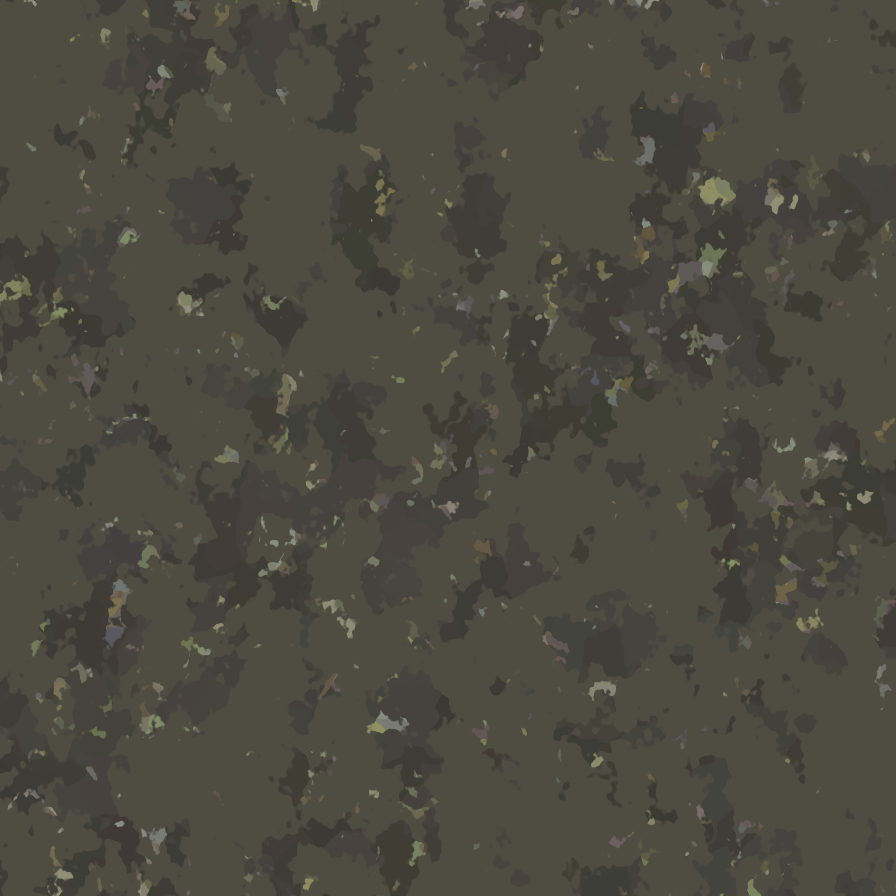
A three.js fragment shader for this pattern:

```glsl
// Weathered olive ground with ragged dark patches and sparse pale flecks.
// Both layers are thresholded fractal gradient noise, gathered by a slow
// cluster noise; soft Voronoi cells give each patch or fleck its own tint.

varying vec2 vUv;

// Colours
const vec3 GROUND       = vec3(0.310, 0.300, 0.260);
const vec3 PATCH_DEEP   = vec3(0.245, 0.236, 0.216);
const vec3 PATCH_LIGHT  = vec3(0.272, 0.261, 0.231);
const vec3 FLECK_DIM    = vec3(0.380, 0.370, 0.305);
const vec3 FLECK_BRIGHT = vec3(0.550, 0.535, 0.455);
const vec3 PATCH_TINT   = vec3(0.022, 0.020, 0.034);
const vec3 FLECK_TINT   = vec3(0.080, 0.070, 0.140);

// Feature frequencies, in cycles per canvas
const vec2  STRETCH      = vec2(1.08, 0.94);
const float CLUSTER_FREQ = 4.0;
const float PATCH_FREQ   = 13.0;
const float FLECK_FREQ   = 25.0;
const float CURL_FREQ    = 46.0;
const float PATCH_CELLS  = 17.0;
const float FLECK_CELLS  = 32.0;

// Coverage thresholds and edge widths, in standard deviations of the noise
const float PATCH_LEVEL   = 0.50;
const float FLECK_LEVEL   = 1.30;
const float PATCH_CLUSTER = 0.55;
const float FLECK_CLUSTER = 0.45;
const float CURL_AMOUNT   = 0.70;
const float PATCH_SOFT    = 0.16;
const float FLECK_SOFT    = 0.26;

const float NOISE_DEVIATION = 0.215;
const float CELL_SHARPNESS  = 45.0;

vec3 hash3(vec2 p) {
  vec3 q = fract(p.xyx * vec3(0.1031, 0.1030, 0.0973));
  q += dot(q, q.yxz + 33.33);
  return fract((q.xxy + q.yzz) * q.zyx);
}

vec2 gradient(vec2 cell) {
  float angle = 6.28319 * hash3(cell).x;
  return vec2(cos(angle), sin(angle));
}

// Gradient noise scaled to unit standard deviation
float noise(vec2 p) {
  vec2 i = floor(p);
  vec2 f = p - i;
  vec2 u = f * f * f * (f * (f * 6.0 - 15.0) + 10.0);
  vec2 e = vec2(1.0, 0.0);
  float low  = mix(dot(gradient(i), f),
                   dot(gradient(i + e.xy), f - e.xy), u.x);
  float high = mix(dot(gradient(i + e.yx), f - e.yx),
                   dot(gradient(i + e.xx), f - e.xx), u.x);
  return mix(low, high, u.y) / NOISE_DEVIATION;
}

// Four rotated octaves, again of unit deviation
float fractal(vec2 p, float gain) {
  float sum = 0.0;
  float power = 0.0;
  float amplitude = 1.0;
  for (int k = 0; k < 4; k++) {
    sum += amplitude * noise(p);
    power += amplitude * amplitude;
    amplitude *= gain;
    p = mat2(1.6, 1.3, -1.3, 1.6) * p + 17.3;
  }
  return sum * inversesqrt(power);
}

// Random triple per Voronoi cell, blended narrowly at the borders
vec3 cellRandom(vec2 p) {
  vec2 home = floor(p);
  vec3 sum = vec3(0.0);
  float total = 0.0;
  for (int y = -1; y <= 1; y++) {
    for (int x = -1; x <= 1; x++) {
      vec2 cell = home + vec2(float(x), float(y));
      vec2 d = cell + hash3(cell + 71.0).xy - p;
      float weight = exp(-CELL_SHARPNESS * dot(d, d));
      sum += weight * hash3(cell + 153.0);
      total += weight;
    }
  }
  return sum / max(total, 1e-30);
}

float addCluster(float detail, float cluster, float amount) {
  return (detail + amount * cluster) * inversesqrt(1.0 + amount * amount);
}

void main() {
  vec2 p = vUv * STRETCH + 3.0;
  float cluster = noise(p * CLUSTER_FREQ);
  vec2 warp = 0.006 * vec2(noise(p * 44.0), noise(p * 44.0 + 91.0));

  // Dark patches, each with a slightly different shade and hue
  float patchField = addCluster(fractal(p * PATCH_FREQ, 0.62), cluster, PATCH_CLUSTER);
  float patchMask = smoothstep(-PATCH_SOFT, PATCH_SOFT, patchField - PATCH_LEVEL);
  vec3 shade = cellRandom((p + warp) * PATCH_CELLS);
  vec3 patchColor = mix(PATCH_DEEP, PATCH_LIGHT, smoothstep(0.3, 0.7, shade.x))
                  + (shade.yzx - 0.5) * PATCH_TINT;

  // Pale flecks, thinned into curls along the zero lines of a finer noise
  float fleckField = addCluster(fractal(p * FLECK_FREQ + 40.0, 0.55), cluster, FLECK_CLUSTER);
  fleckField -= CURL_AMOUNT * abs(noise(p * CURL_FREQ + 60.0));
  float fleckMask = smoothstep(-FLECK_SOFT, FLECK_SOFT, fleckField - FLECK_LEVEL);
  vec3 hue = cellRandom((p + warp) * FLECK_CELLS + 200.0);
  vec3 fleckColor = mix(FLECK_DIM, FLECK_BRIGHT, hue.x * hue.x)
                  + (hue.zxy - 0.5) * FLECK_TINT;

  vec3 color = mix(GROUND, patchColor, patchMask);
  gl_FragColor = vec4(mix(color, fleckColor, fleckMask), 1.0);
}
```
